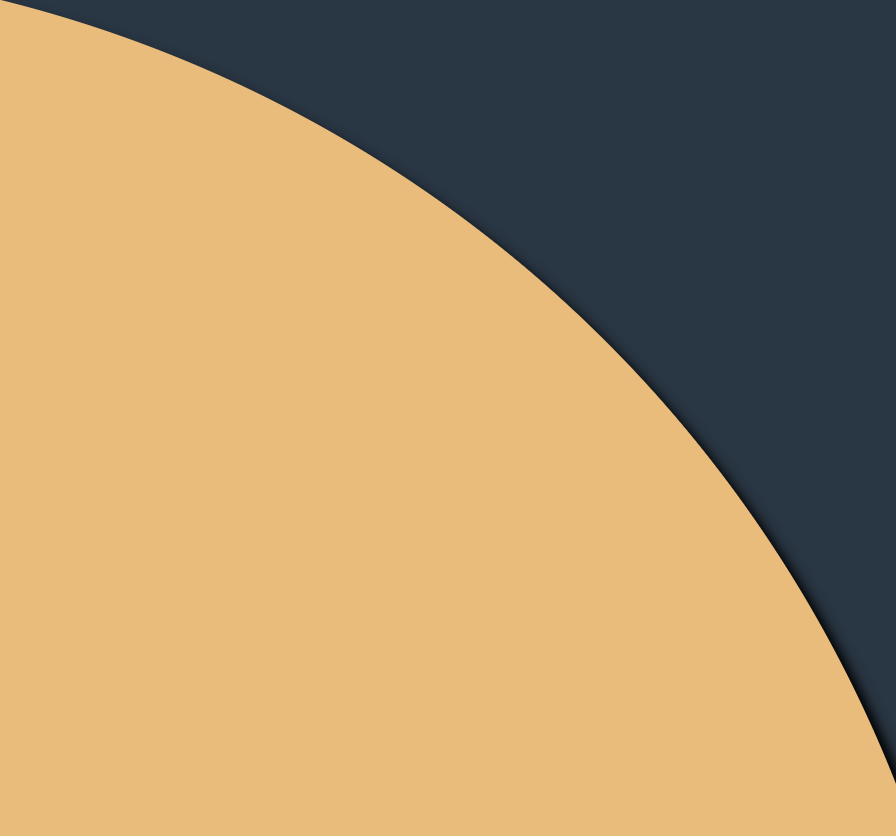
Give the GLSL for this background, as a Shadertoy shader.

```glsl
// A large sand-coloured disc over a slate backdrop, casting a soft shadow to the lower right.

// Lengths are in canvas heights
#define DISC_CENTER   vec2(-0.3715, -0.5056)
#define DISC_RADIUS   1.551
#define SHADOW_OFFSET vec2(0.0138, -0.0138)
#define SHADOW_SIGMA  0.007
#define SHADOW_ALPHA  1.0
#define SAND_COLOR    vec3(0.914, 0.737, 0.482)
#define SLATE_COLOR   vec3(0.161, 0.212, 0.263)
#define SHADOW_COLOR  vec3(0.0)

float discDistance(vec2 p, vec2 center) {
    return length(p - center) - DISC_RADIUS;
}

// Logistic approximation of a Gaussian-blurred edge
float blurredCoverage(float dist, float sigma) {
    return 1.0 / (1.0 + exp(clamp(1.702 * dist / sigma, -40.0, 40.0)));
}

void mainImage(out vec4 fragColor, in vec2 fragCoord) {
    vec2 p = fragCoord / iResolution.y;
    float pixel = 1.0 / iResolution.y;

    // Backdrop with the drop shadow
    float shadowDist = discDistance(p, DISC_CENTER + SHADOW_OFFSET);
    float shadow = SHADOW_ALPHA * blurredCoverage(shadowDist, SHADOW_SIGMA);
    vec3 color = mix(SLATE_COLOR, SHADOW_COLOR, shadow);

    // Disc with a one-pixel smooth edge
    float discDist = discDistance(p, DISC_CENTER);
    float disc = clamp(0.5 - discDist / pixel, 0.0, 1.0);
    color = mix(color, SAND_COLOR, disc);

    fragColor = vec4(color, 1.0);
}
```
